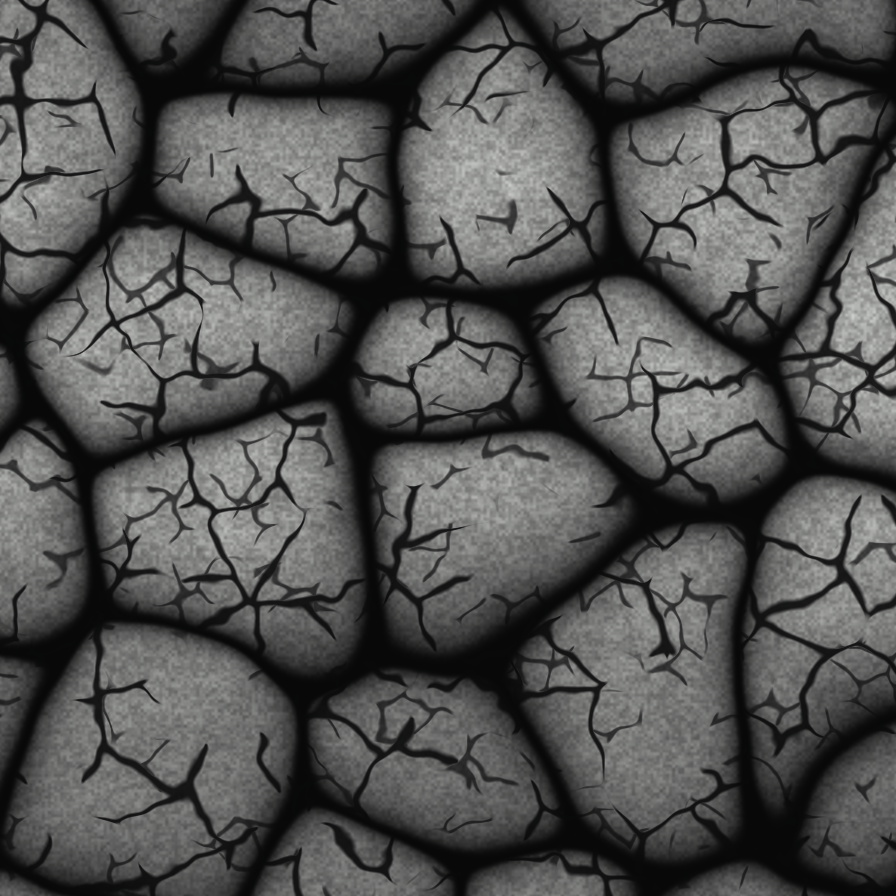
A Shadertoy shader for this texture:

```glsl
// Draws dark grey, rounded stones packed together, with cracked and grainy faces.

const vec2  STONE_GRID   = vec2(3.3, 4.3);    // stones per canvas side
const vec2  CRACK_GRID   = vec2(9.5, 13.0);   // crack plates per canvas side
const vec2  FINE_GRID    = vec2(17.0, 25.0);  // hairline plates per canvas side
const float STONE_ROUND  = 75.0;              // lower is rounder
const float CRACK_ROUND  = 450.0;
const float EDGE_FALLOFF = 0.021;             // width of the dark bevel
const float CRACK_WIDTH  = 0.0050;
const float FINE_WIDTH   = 0.0026;
const float GRAIN        = 0.34;
const float MOTTLE       = 0.20;
const float FACE_LEVEL   = 0.59;
const vec3  STONE_TINT   = vec3(0.995, 1.005, 0.990);
const vec3  GAP_COLOR    = vec3(0.035, 0.037, 0.036);
const vec2  LIGHT_DIR    = vec2(-0.35, 0.94);

struct Cell {
    float edge;  // rounded distance to the border
    vec2 id;
};

vec2 hash22(vec2 p) {
    vec3 q = fract(p.xyx * vec3(0.1031, 0.1030, 0.0973));
    q += dot(q, q.yzx + 33.33);
    return fract((q.xx + q.yz) * q.zy);
}

// Two independent channels of value noise
vec2 noise2(vec2 p) {
    vec2 i = floor(p), f = fract(p);
    f = f * f * (3.0 - 2.0 * f);
    vec2 low  = mix(hash22(i), hash22(i + vec2(1, 0)), f.x);
    vec2 high = mix(hash22(i + vec2(0, 1)), hash22(i + vec2(1, 1)), f.x);
    return mix(low, high, f.y);
}

// Jittered centre of a cell, in canvas units, with every other row shifted
vec2 cellCentre(vec2 cell, vec2 grid) {
    vec2 jitter = 0.5 + 0.82 * (hash22(cell + 71.0) - 0.5);
    return (cell + jitter + vec2(0.5 * mod(cell.y, 2.0), 0.0)) / grid;
}

// Voronoi cell whose borders blend; bevel widens the side away from the light
Cell voronoi(vec2 p, vec2 grid, float roundness, float bevel) {
    vec2 base = floor(p * grid), own = base, toOwn = vec2(0.0);
    float nearest = 1e3;
    for (int y = -2; y <= 2; y++)
    for (int x = -2; x <= 2; x++) {
        vec2 cell = base + vec2(x, y);
        vec2 r = cellCentre(cell, grid) - p;
        if (dot(r, r) < nearest) {
            nearest = dot(r, r);
            own = cell;
            toOwn = r;
        }
    }
    float sum = 0.0;
    for (int y = -2; y <= 2; y++)
    for (int x = -2; x <= 2; x++) {
        if (x == 0 && y == 0) continue;
        vec2 r = cellCentre(own + vec2(x, y), grid) - p;
        vec2 normal = normalize(r - toOwn);
        float d = dot(0.5 * (r + toOwn), normal);
        sum += exp(-roundness * d * (1.0 + bevel * dot(normal, LIGHT_DIR)));
    }
    return Cell(-log(max(sum, 1e-30)) / roundness, own);
}

// Broken, tapering crack lines along cell borders
float cracks(vec2 p, vec2 grid, float maxWidth, float cover, float pixel) {
    vec2 warped = p + 0.030 * (noise2(p * 17.0) - 0.5) + 0.011 * (noise2(p * 55.0) - 0.5);
    float d = voronoi(warped, grid, CRACK_ROUND, 0.0).edge;
    float presence = smoothstep(1.0 - cover, 1.25 - cover, noise2(p * grid * 1.3 + 9.0).x);
    float width = maxWidth * presence * (0.45 + 0.8 * noise2(p * 48.0).y);
    float soft = max(0.0018, pixel);
    return (1.0 - smoothstep(0.35 * width, width + soft, d)) * smoothstep(0.0, 0.0012, width);
}

void mainImage(out vec4 fragColor, in vec2 fragCoord) {
    vec2 uv = fragCoord / iResolution.y;
    float pixel = 1.0 / iResolution.y;

    // Stones
    vec2 warped = uv + 0.075 * (noise2(uv * 4.5 + 3.0) - 0.5) + 0.010 * (noise2(uv * 16.0) - 0.5);
    Cell stone = voronoi(warped, STONE_GRID, STONE_ROUND, 0.38);
    vec2 stoneRandom = hash22(stone.id + 19.0);
    float depth = max(stone.edge, 0.0);
    float bevel = 1.0 - exp(-depth / EDGE_FALLOFF);
    float gap = 1.0 - smoothstep(0.0, 0.010, stone.edge);

    // Cracks, turned and shifted for each stone
    float angle = 0.9 * (stoneRandom.x - 0.5);
    mat2 turn = mat2(cos(angle), sin(angle), -sin(angle), cos(angle));
    vec2 q = turn * uv + 7.0 * stoneRandom + 5.0;
    float crack = cracks(q, CRACK_GRID, CRACK_WIDTH, 0.70, pixel);
    float hairline = cracks(q + 2.7, FINE_GRID, FINE_WIDTH, 0.48, pixel);
    crack = max(crack, 0.75 * hairline);

    // Grainy, mottled surface
    float grain = 0.60 * noise2(uv * 290.0).x + 0.40 * noise2(uv * vec2(130.0, 170.0)).y - 0.5;
    float mottle = 0.6 * noise2(q * vec2(18.0, 30.0)).x + 0.4 * noise2(q * 60.0).y - 0.5;
    float surface = 1.0 + GRAIN * 1.4 * grain + MOTTLE * mottle;

    // Light pools above the middle of the canvas
    float pool = (uv.y - 0.62) / 0.30;
    float light = 0.74 + 0.36 * exp(-pool * pool);
    light *= 0.92 + 0.16 * stoneRandom.y;

    vec3 color = STONE_TINT * FACE_LEVEL * light * surface * bevel;
    color = mix(color, GAP_COLOR, 0.90 * crack);
    color = mix(color, GAP_COLOR, 0.85 * gap);
    fragColor = vec4(clamp(color, 0.0, 1.0), 1.0);
}
```
